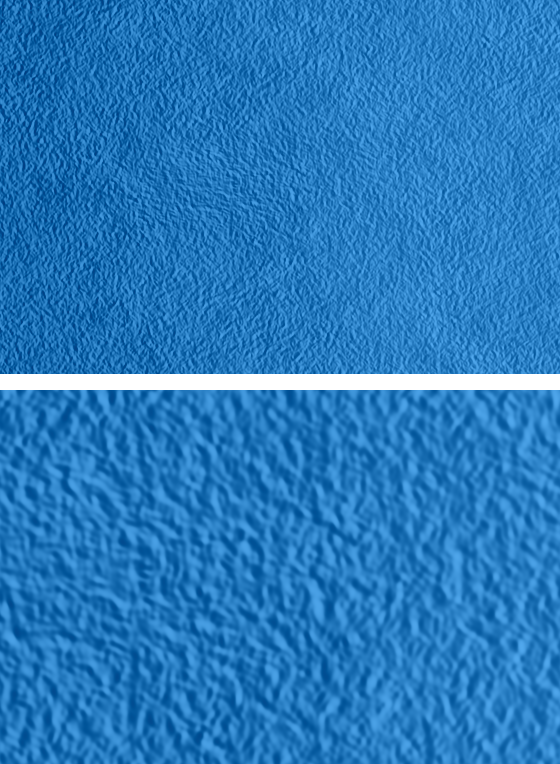
Top: the whole. Bottom: its middle third, enlarged.
Reproduce this texture procedurally as a WebGL 1 fragment shader.

```glsl
precision highp float;
uniform vec2 u_resolution;

#define TUFT_CELLS 47.0    // tuft cells per canvas height
#define FIBRE_CELLS 84.0   // fine fibre cells per canvas height
#define CLUMP_CELLS 19.0   // clumps of tufts per canvas height
#define TUFT_RELIEF 0.26
#define FIBRE_RELIEF 0.19
#define CLUMP_RELIEF 0.06
#define RIPPLE 7.4         // crease frequency inside one tuft
#define SLENDER 1.2        // tuft length over width
#define DISORDER 1.7       // spread of single tuft directions
#define SOFT_LIMIT 0.62    // relief where lights and shadows level off
#define SHADOW_BLUE vec3(-0.01, 0.32, 0.59)
#define LIGHT_BLUE vec3(0.29, 0.63, 0.90)

// Three random values per cell
vec3 hash3(vec2 cell) {
  vec3 q = fract(cell.xyx * vec3(0.1031, 0.1030, 0.0973));
  q += dot(q, q.yxz + 33.33);
  return fract((q.xxy + q.yzz) * q.zyx);
}

// Slow irregular field from layered, bent sines, about -1 to 1
float drift(vec2 p) {
  p += 0.25 * sin(p.yx * 3.1 + vec2(0.4, 1.9));
  return 0.5 * sin(p.x * 4.3 + p.y * 2.1 + 1.0)
       + 0.3 * sin(p.y * 7.1 - p.x * 3.7 + 2.3)
       + 0.2 * sin(p.x * 11.3 + p.y * 8.9);
}

// Direction of the nap, measured counterclockwise from vertical
float napLean(vec2 p) {
  vec2 d = (p - vec2(0.48, 0.50)) / vec2(0.30, 0.16);
  float brushed = exp(-dot(d, d));
  return 0.02 + 0.25 * drift(p * 1.2) + 0.65 * brushed;
}

// Cellular sum of short, oriented, rippled tufts
float nap(vec2 p, float cells, float ripple, float seed) {
  vec2 g = p * cells;
  vec2 home = floor(g);
  float sum = 0.0;
  for (int j = -1; j <= 1; j++) {
    for (int i = -1; i <= 1; i++) {
      vec2 cell = home + vec2(float(i), float(j));
      float lean = napLean((cell + 0.5) / cells);
      for (int k = 0; k < 3; k++) {
        vec3 h = hash3(cell + seed + 57.0 * float(k));
        float turn = lean + DISORDER * (h.z - 0.5);
        float c = cos(turn);
        float s = sin(turn);
        vec2 d = g - cell - h.xy;
        vec2 q = vec2(c * d.x + s * d.y, c * d.y - s * d.x);
        float w = max(0.0, 1.0 - q.x * q.x * SLENDER * SLENDER - q.y * q.y);
        float phase = 6.2832 * fract(h.x * 7.0 + h.z * 13.0);
        sum += w * w * cos(q.x * ripple + phase);
      }
    }
  }
  return sum;
}

void main() {
  vec2 p = gl_FragCoord.xy / u_resolution.y;
  vec2 uv = gl_FragCoord.xy / u_resolution;

  // Broad light: darker at the left, softer and brighter at the right
  float side = smoothstep(0.0, 0.85, uv.x);
  float light = mix(0.32, 0.60, side);
  light -= 0.14 * smoothstep(0.55, 1.1, length(uv - vec2(0.65, 0.4)));
  light += 0.045 * drift(p * 2.3 + 4.0);

  // Raised tufts in loose clumps, with finer fibres on them
  float relief = TUFT_RELIEF * nap(p, TUFT_CELLS, RIPPLE, 11.0)
               + FIBRE_RELIEF * nap(p, FIBRE_CELLS, RIPPLE, 203.0)
               + CLUMP_RELIEF * nap(p, CLUMP_CELLS, 3.0, 401.0);
  relief *= mix(1.2, 0.85, side) * (1.0 + 0.15 * drift(p * 3.1 + 8.0));
  relief /= sqrt(1.0 + relief * relief / (SOFT_LIMIT * SOFT_LIMIT));

  vec3 colour = mix(SHADOW_BLUE, LIGHT_BLUE, light + relief);
  gl_FragColor = vec4(clamp(colour, 0.0, 1.0), 1.0);
}
```
